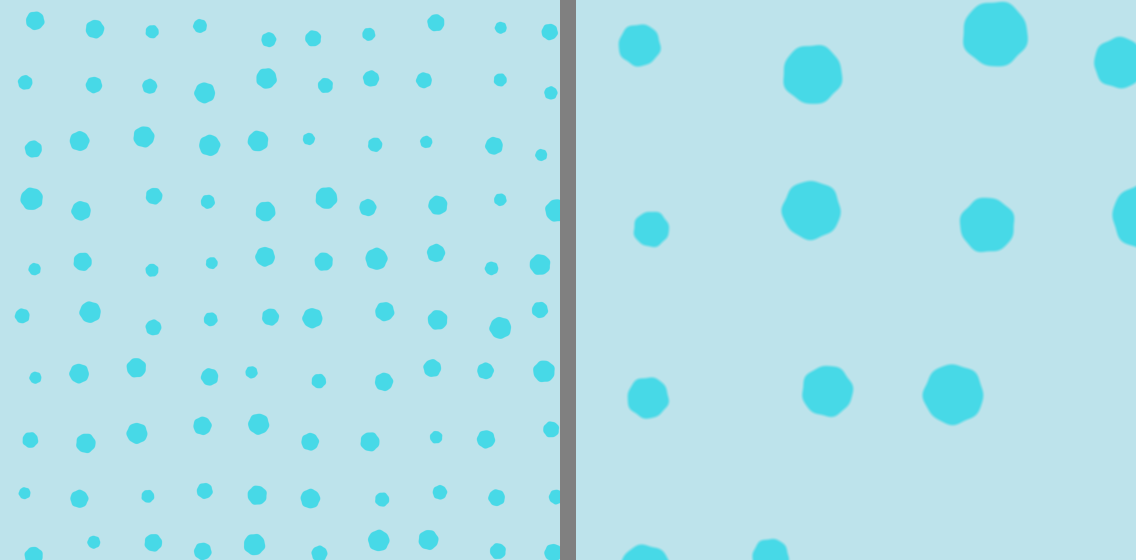
Left, the full canvas; right, a detail of the centre.
This pattern is drawn by a three.js fragment shader. Its source:

```glsl
// Scattered turquoise dots on a pale blue ground.
// A square grid holds one dot per cell; a sine hash shifts each centre,
// varies its radius and makes its outline slightly uneven.
varying vec2 vUv;

const vec3 GROUND = vec3(0.74, 0.89, 0.92);
const vec3 DOT = vec3(0.28, 0.85, 0.905);

const float PITCH = 0.1029;      // cell size
const vec2 MARGIN = vec2(0.0025); // grid offset from the top left corner
const float JITTER = 0.0175;     // largest shift of a centre on each axis
const float RADIUS_MIN = 0.0104;
const float RADIUS_MAX = 0.0200;
const float SOFTNESS = 0.0013;   // half width of the smoothed edge

float hash(vec2 cell, float seed) {
  return fract(sin(dot(cell, vec2(127.1, 311.7)) + seed * 74.7) * 43758.5453);
}

// Radius multiplier that gives a hand-cut outline
float unevenness(float angle, float phase) {
  return 1.0 + 0.022 * sin(5.0 * angle + phase) + 0.018 * sin(8.0 * angle - 2.0 * phase);
}

// Signed distance to a slightly uneven disc
float discDistance(vec2 offset, float radius, float phase) {
  float angle = atan(offset.y, offset.x + 1e-6);
  return length(offset) - radius * unevenness(angle, phase);
}

// Coverage of the one dot that belongs to the cell around the point
float dotCoverage(vec2 point) {
  vec2 cell = floor(point / PITCH);
  vec2 shift = JITTER * (2.0 * vec2(hash(cell, 1.0), hash(cell, 2.0)) - 1.0);
  vec2 centre = (cell + 0.5) * PITCH + shift;
  float radius = mix(RADIUS_MIN, RADIUS_MAX, hash(cell, 3.0));
  float phase = 6.2832 * hash(cell, 4.0);
  float edge = discDistance(point - centre, radius, phase);
  return 1.0 - smoothstep(-SOFTNESS, SOFTNESS, edge);
}

void main() {
  // Rows count downward from the top edge
  vec2 point = vec2(vUv.x, 1.0 - vUv.y) - MARGIN;
  gl_FragColor = vec4(mix(GROUND, DOT, dotCoverage(point)), 1.0);
}
```
